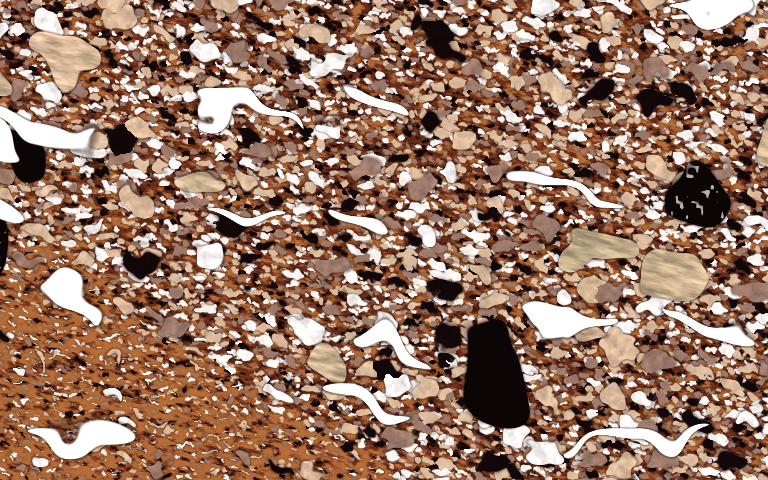
Reproduce this texture procedurally as a WebGL 1 fragment shader.

```glsl
precision highp float;
// Thin section of a clay-rich rock: red-brown matrix crowded with pale mineral
// grains, opaque black lumps and stretched white voids. Layers of jittered,
// noise-warped ellipses, from fine to coarse, are laid over streaky noise.
uniform vec2 u_resolution;

#define FLOW -0.24
#define SOFT 0.0035
#define FINE_SIZE 0.0165
#define SMALL_SIZE 0.031
#define MEDIUM_SIZE 0.070
#define LARGE_SIZE 0.19
#define VOID_SIZE 0.23
#define LUMP_SIZE 0.30
#define ROUGHNESS 0.38

const vec3 WHITE = vec3(0.99, 0.97, 0.96);
const vec3 TAN = vec3(0.86, 0.73, 0.61);
const vec3 MAUVE = vec3(0.62, 0.48, 0.42);
const vec3 OCHRE = vec3(0.72, 0.43, 0.22);
const vec3 RUST = vec3(0.42, 0.18, 0.10);
const vec3 BLACK = vec3(0.07, 0.03, 0.035);
const vec3 OLIVE = vec3(0.73, 0.66, 0.52);

float hash(vec2 p) {
  vec3 q = fract(vec3(p.xyx) * 0.1031);
  q += dot(q, q.yzx + 33.33);
  return fract((q.x + q.y) * q.z);
}

float noise(vec2 p) {
  vec2 i = floor(p), f = fract(p);
  f = f * f * (3.0 - 2.0 * f);
  return mix(mix(hash(i), hash(i + vec2(1.0, 0.0)), f.x),
             mix(hash(i + vec2(0.0, 1.0)), hash(i + 1.0), f.x), f.y);
}

float fbm(vec2 p) {
  return 0.55 * noise(p) + 0.29 * noise(p * 2.1 + 17.0) + 0.16 * noise(p * 4.3 + 41.0);
}

vec2 rotate(vec2 p, float a) {
  float c = cos(a), s = sin(a);
  return vec2(c * p.x + s * p.y, c * p.y - s * p.x);
}

// Depth inside the nearest grain (negative outside), and that grain's id.
// radii: smallest and largest radius in cells; aspects: range of elongation.
vec2 grains(vec2 p, float size, float fill, vec2 radii, vec2 aspects, float spread, float seed) {
  vec2 g = p / size + seed;
  g += ROUGHNESS * (vec2(noise(g * 3.1), noise(g * 3.1 + 53.0)) - 0.5);
  vec2 cell = floor(g), best = vec2(-1.0, 0.0);
  for (int j = -1; j <= 1; j++) {
    for (int i = -1; i <= 1; i++) {
      vec2 c = cell + vec2(float(i), float(j));
      if (hash(c + 11.0) > fill) continue;
      vec2 jitter = vec2(hash(c + 23.0), hash(c + 37.0)) - 0.5;
      float aspect = mix(aspects.x, aspects.y, hash(c + 59.0));
      float radius = mix(radii.x, radii.y, hash(c + 71.0));
      vec2 squash = vec2(inversesqrt(aspect), sqrt(aspect));
      vec2 d = rotate(g - c - 0.5 - 0.8 * jitter, FLOW + spread * (hash(c + 83.0) - 0.5));
      d *= squash;
      float len = max(length(d), 0.001);
      float depth = (radius - len) * len / max(length(d * squash), 0.001);
      if (depth > best.x) best = vec2(depth, hash(c + 97.0));
    }
  }
  return vec2(best.x * size, best.y);
}

// Lays a grain over the colour below, with a dark seam around it.
vec3 lay(vec3 below, float depth, vec3 tint, float seam) {
  below = mix(below, BLACK, seam * smoothstep(-0.008, 0.0, depth));
  return mix(below, tint, smoothstep(-SOFT * 0.5, SOFT * 0.5, depth));
}

// Picks white, tan, mauve or black by increasing limits on the id.
vec3 pick(float id, vec3 limits) {
  vec3 tint = mix(WHITE, TAN, step(limits.x, id));
  tint = mix(tint, MAUVE, step(limits.y, id));
  return mix(tint, BLACK, step(limits.z, id));
}

void main() {
  vec2 p = gl_FragCoord.xy / u_resolution.y;
  vec2 along = rotate(p, FLOW);
  float mottle = fbm(p * 75.0);

  // Matrix, turning to bright ochre clay at the lower left
  float edge = p.x / 0.85 + p.y / 0.55 + 0.35 * (fbm(p * 7.0) - 0.5);
  float clay = 1.0 - smoothstep(0.85, 1.1, edge);
  float streak = fbm(along * vec2(55.0, 120.0));
  vec3 color = mix(RUST, OCHRE, smoothstep(0.42, 0.70, streak + 0.17 * clay));
  color = mix(BLACK, color, smoothstep(0.20, 0.38, streak + 0.06 * clay));

  // Fine and small grains, sparser in the clay
  vec2 fine = grains(p, FINE_SIZE, 0.9, vec2(0.25, 0.50), vec2(1.0, 2.6), 1.2, 5.0);
  color = lay(color, fine.x - 0.0025 * clay, pick(fine.y, vec3(0.31, 0.62, 0.85)), 0.12);
  vec2 small = grains(p, SMALL_SIZE, 0.62, vec2(0.22, 0.48), vec2(1.1, 2.8), 0.9, 131.0);
  vec3 smallTint = pick(small.y, vec3(0.36, 0.66, 0.87)) * (0.90 + 0.2 * mottle);
  color = lay(color, small.x - 0.007 * clay, smallTint, 0.25);

  // Medium and large mineral grains with inner cleavage
  vec2 medium = grains(p, MEDIUM_SIZE, 0.40, vec2(0.20, 0.44), vec2(1.0, 2.2), 1.3, 263.0);
  vec3 mediumTint = pick(medium.y, vec3(0.24, 0.62, 0.84)) * (0.80 + 0.4 * mottle);
  color = lay(color, medium.x - 0.010 * clay, mediumTint, 0.35);
  vec2 large = grains(p, LARGE_SIZE, 0.24, vec2(0.18, 0.34), vec2(1.2, 2.8), 0.6, 397.0);
  float cleavage = fbm(along * vec2(28.0, 110.0));
  vec3 largeTint = mix(OLIVE, TAN, large.y) * (0.62 + 0.72 * cleavage);
  color = lay(color, large.x, largeTint, 0.4);

  // Opaque lumps with pinholes, then open voids
  vec2 lump = grains(p, LUMP_SIZE, 0.24, vec2(0.13, 0.28), vec2(1.0, 1.7), 2.2, 523.0);
  float pinhole = smoothstep(0.80, 0.90, noise(p * 95.0)) * step(0.5, lump.y);
  color = lay(color, lump.x, mix(BLACK * 0.6, WHITE, 0.7 * pinhole), 0.3);
  vec2 gap = grains(p, VOID_SIZE, 0.36, vec2(0.13, 0.23), vec2(2.5, 8.0), 0.7, 641.0);
  color = lay(color, gap.x, vec3(1.0), 0.45);

  gl_FragColor = vec4(clamp(color, 0.0, 1.0), 1.0);
}
```
